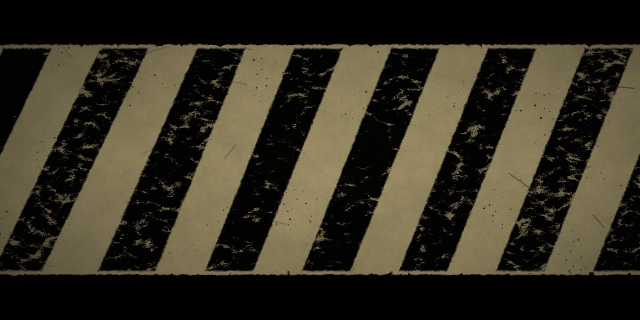
A WebGL 2 fragment shader for this pattern:

```glsl
#version 300 es
precision highp float;

uniform vec2 u_resolution;
out vec4 outColor;

// Lengths are fractions of the canvas height
const vec3 INK = vec3(0.010, 0.010, 0.009);
const vec3 CREAM = vec3(0.585, 0.532, 0.383);
const float BAND_BOTTOM = 0.141;
const float BAND_TOP = 0.861;
const float RIM = 0.011;
const float PERIOD = 0.303;
const float DUTY = 0.506;
const float STRIPE_START = 0.3125;
const float SLANT_LEFT = 0.48;
const float SLANT_RIGHT = 0.40;
const vec2 FLAKE_SCALE = vec2(19.0, 36.0);
const float FLAKE_SOFTNESS = 0.25;
const float EDGE_ROUGHNESS = 0.007;
const float EDGE_SOFTNESS = 0.0025;
const vec2 LIGHT_CENTER = vec2(1.08, 0.50);
const vec2 LIGHT_FALLOFF = vec2(0.28, 1.10);
const int SCRATCHES = 32;
const float TAU = 6.28319;

vec2 hash2(vec2 p) {
    vec3 q = fract(vec3(p.xyx) * vec3(0.1031, 0.1030, 0.0973));
    q += dot(q, q.yzx + 33.33);
    return fract((q.xx + q.yz) * q.zy);
}

// Distance to the nearest jittered cell point
float cellular(vec2 p) {
    vec2 cell = floor(p), f = p - cell;
    float nearest = 4.0;
    for (int j = -1; j <= 1; j++) {
        for (int i = -1; i <= 1; i++) {
            vec2 o = vec2(i, j);
            vec2 d = o + hash2(cell + o + 71.0) - f;
            nearest = min(nearest, dot(d, d));
        }
    }
    return sqrt(nearest);
}

float layeredCells(vec2 p) {
    float sum = 0.0, weight = 0.44;
    for (int i = 0; i < 4; i++) {
        sum += weight * cellular(p);
        p = mat2(1.93, 0.31, -0.42, 2.07) * p + 13.7;
        weight *= 0.62;
    }
    return sum;
}

float layeredSines(vec2 p) {
    return (sin(p.x + 1.7 * sin(p.y * 0.8)) + sin(p.y * 1.3 + 1.4 * sin(p.x * 0.7 + 2.0))
        + 0.5 * sin(dot(p, vec2(2.3, 1.9)))) / 2.5;
}

float segmentDistance(vec2 p, vec2 a, vec2 b) {
    vec2 pa = p - a, ba = b - a;
    return length(pa - ba * clamp(dot(pa, ba) / dot(ba, ba), 0.0, 1.0));
}

float scratchMask(vec2 p, float aa) {
    float mask = 0.0;
    for (int i = 0; i < SCRATCHES; i++) {
        vec2 h = hash2(vec2(i, 5.0)), g = hash2(vec2(i, 19.0));
        vec2 start = vec2(2.0 * h.x, mix(BAND_BOTTOM, BAND_TOP, h.y));
        vec2 dir = vec2(cos(g.x * TAU), 0.6 * sin(g.x * TAU));
        float d = segmentDistance(p, start, start + dir * mix(0.02, 0.13, g.y * g.y));
        mask = max(mask, (0.3 + 0.7 * h.x * g.y) * (1.0 - smoothstep(0.0003, 0.0008 + aa, d)));
    }
    return mask;
}

void main() {
    vec2 p = gl_FragCoord.xy / u_resolution.y;
    float aa = 1.0 / u_resolution.y;
    float grain = cellular(p * 190.0) - 0.47;
    float rough = layeredCells(p * 47.0 + 3.0) - 0.46;

    // Painted band with chipped rims
    float rimDist = min(p.y - BAND_BOTTOM, BAND_TOP - p.y);
    float chips = max(cellular(p * vec2(32.0, 45.0)) - 0.62, 0.0) * 0.03;
    float band = smoothstep(-aa, aa, rimDist - chips + 0.010 * rough);

    // Slanted stripes
    float drop = BAND_TOP - RIM - p.y;
    float lean = mix(SLANT_LEFT, SLANT_RIGHT, smoothstep(0.4, 0.85, p.x + 0.43 * drop));
    float u = (p.x + lean * drop - STRIPE_START) / PERIOD - 0.5 * DUTY;
    float index = floor(u + 0.5);
    float stripeDist = (0.5 * DUTY - abs(u - index)) * PERIOD;
    stripeDist = min(stripeDist, rimDist - RIM);
    float edge = stripeDist + EDGE_ROUGHNESS * (rough + 0.3 * grain);
    float stripe = smoothstep(-aa, aa + EDGE_SOFTNESS, edge);

    // Flaking ink, differing from stripe to stripe
    float wear = 0.52 + 0.24 * cos(index * TAU / 5.0);
    wear += 0.30 * layeredSines(p * vec2(6.0, 14.0) + index * 2.1);
    wear -= 0.8 * (1.0 - smoothstep(-1.0, 0.0, index));
    vec2 warp = 0.008 * vec2(sin(p.y * 61.0), sin(p.x * 37.0 + p.y * 20.0));
    float flakes = layeredCells((p + warp) * FLAKE_SCALE);
    flakes += 0.14 * grain + 0.25 * rough;
    float threshold = mix(0.57, 0.38, wear);
    float bare = smoothstep(threshold, threshold + FLAKE_SOFTNESS, flakes);
    float ink = stripe * (1.0 - 0.80 * bare);

    // Stains, specks and scratches on the cream paint
    float scratch = scratchMask(p, aa);
    float stain = 0.03 * layeredSines(p * vec2(9.0, 13.0)) + 0.05 * grain - 0.10 * rough;
    stain += 0.06 * (0.48 - cellular(p * vec2(12.0, 16.0)));
    float speck = 1.0 - smoothstep(0.03, 0.10, cellular(p * 31.0) - 0.25 * rough);
    speck *= smoothstep(0.45, 0.75, cellular(p * 6.0 + 4.0));
    vec3 paint = CREAM * (1.0 + stain) * (1.0 - 0.6 * speck) * (1.0 - 0.4 * scratch);
    vec3 color = mix(paint, INK, ink) + 0.15 * scratch * ink * CREAM;

    // Light fading toward the sides
    vec2 offset = p - LIGHT_CENTER;
    float light = 1.0 - dot(LIGHT_FALLOFF, offset * offset);
    color = mix(INK * 0.5, color * light, band);
    outColor = vec4(color, 1.0);
}
```
